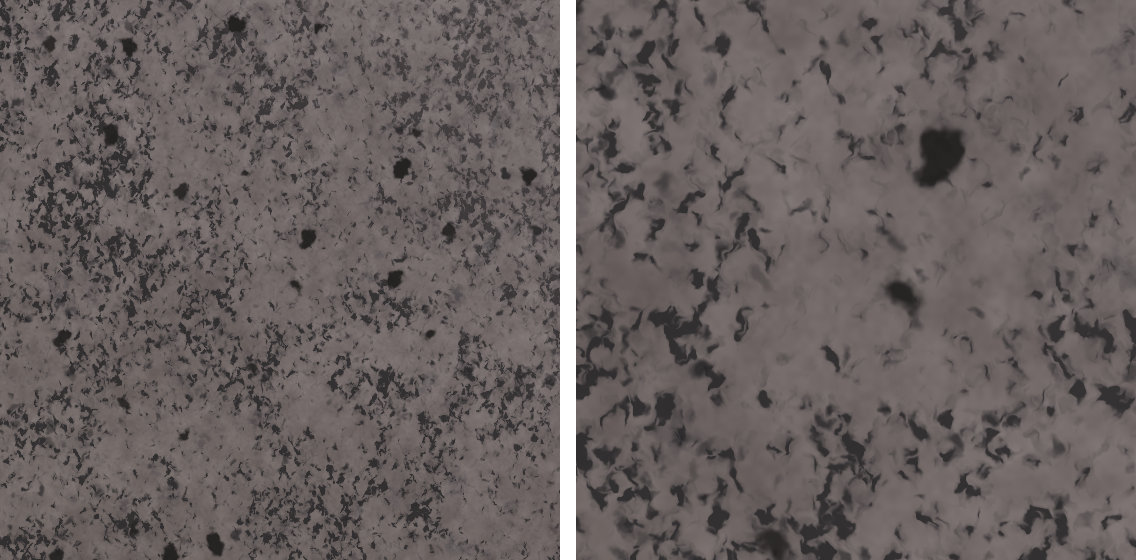
Left, the full canvas; right, a detail of the centre.
Write a Shadertoy shader that draws this texture.

```glsl
// Polished grey-mauve stone with clumped dark flecks, hazy smudges and black mineral spots.

const vec3 STONE_WARM = vec3(0.434, 0.399, 0.388);
const vec3 STONE_PALE = vec3(0.468, 0.431, 0.431);
const vec3 HAZE_COLOR = vec3(0.270, 0.250, 0.255);
const vec3 FLECK_COLOR = vec3(0.150, 0.144, 0.152);
const vec3 SPOT_COLOR = vec3(0.135, 0.128, 0.122);
const float CLOUDS = 0.075;        // brightness swing of the broad clouds
const float MOTTLE = 0.100;        // brightness swing of the fine mottling
const float GRAIN = 0.026;         // brightness swing of the finest grain
const float EDGE_SOFTNESS = 0.0019;
const float WARP = 0.0100;         // raggedness of the outlines
const float CLUSTER_SCALE = 13.0;
const vec2 CLUMP_SCALE = vec2(112.0, 68.0);
const vec2 CLUMP_EDGE = vec2(0.645, 0.755);

// Integer hash: four random values in 0..1 per cell and seed
vec4 hash4(vec2 cell, uint seed) {
    uvec2 c = uvec2(ivec2(cell) + 4096);
    uvec4 v = uvec4(c, seed, c.x ^ (c.y << 8)) * 1664525u + 1013904223u;
    for (int i = 0; i < 2; i++) {
        v += v.yzxy * v.wxyz;
        v ^= v >> 16u;
    }
    return vec4(v & 65535u) / 65535.0;
}

float valueNoise(vec2 p, uint seed) {
    vec2 i = floor(p), f = fract(p);
    f = f * f * (3.0 - 2.0 * f);
    float low = mix(hash4(i, seed).x, hash4(i + vec2(1, 0), seed).x, f.x);
    float high = mix(hash4(i + vec2(0, 1), seed).x, hash4(i + vec2(1, 1), seed).x, f.x);
    return mix(low, high, f.y);
}

float fbm(vec2 p, uint seed) {
    float sum = 0.0, weight = 0.5;
    for (int i = 0; i < 3; i++) {
        sum += weight * valueNoise(p, seed + uint(i));
        p = p * 2.03 + 7.1;
        weight *= 0.5;
    }
    return sum / 0.875;
}

vec2 rotate(vec2 p, float a) {
    return mat2(cos(a), -sin(a), sin(a), cos(a)) * p;
}

float clusterAt(vec2 p) {
    return smoothstep(0.30, 0.70, fbm(p * CLUSTER_SCALE, 91u));
}

// Scattered ellipses leaning about the vertical; returns the strongest coverage.
// width and stretch hold the smallest and largest value, clustering runs 0..1.
float scatter(vec2 p, float cells, float density, vec2 width, vec2 stretch,
              float minStrength, float softness, float clustering, uint seed) {
    float coverage = 0.0;
    vec2 home = floor(p * cells);
    for (int y = -1; y <= 1; y++)
    for (int x = -1; x <= 1; x++) {
        vec2 cell = home + vec2(x, y);
        vec4 place = hash4(cell, seed);
        vec4 form = hash4(cell, seed + 57u);
        vec2 center = (cell + place.xy) / cells;
        float chance = density * mix(1.0, 0.3 + 1.4 * clusterAt(center), clustering);
        if (place.z > chance) continue;

        vec2 d = rotate(p - center, (form.x - 0.55) * 2.2);
        float halfWidth = mix(width.x, width.y, form.y * form.y);
        d.y /= mix(stretch.x, stretch.y, form.z);
        float shape = 1.0 - smoothstep(-softness, softness, length(d) - halfWidth);
        coverage = max(coverage, shape * mix(minStrength, 1.0, form.w));
    }
    return coverage;
}

void mainImage(out vec4 fragColor, in vec2 fragCoord) {
    vec2 uv = fragCoord / iResolution.y;
    float cluster = clusterAt(uv);

    // Ragged coordinates break up the outlines
    vec2 ragged = uv + WARP * (vec2(fbm(uv * 125.0, 11u), fbm(uv * 125.0, 23u)) - 0.5);
    vec2 rough = uv + 1.8 * WARP * (vec2(fbm(uv * 70.0, 31u), fbm(uv * 70.0, 43u)) - 0.5);

    // Stone ground: paler to the upper right, with clouds, mottling and grain
    float pale = smoothstep(-0.1, 1.5, uv.x * 0.6 + uv.y * 0.9);
    vec3 color = mix(STONE_WARM, STONE_PALE, pale);
    color += CLOUDS * (fbm(uv * 6.0, 3u) - 0.5) + MOTTLE * (fbm(uv * 48.0, 17u) - 0.5);
    color += GRAIN * (valueNoise(uv * 230.0, 5u) - 0.5);

    // Grainy translucent haze, tinted cool to violet
    float smudge = scatter(rough, 21.0, 0.42, vec2(0.007, 0.017), vec2(1.0, 1.6),
                           0.35, 0.008, 0.7, 101u);
    smudge *= 0.15 + 0.60 * smoothstep(0.35, 0.70, fbm(uv * 125.0, 7u));
    vec3 tint = mix(vec3(-0.02, 0.0, 0.015), vec3(0.03, 0.0, 0.005), valueNoise(uv * 9.0, 13u));
    color = mix(color, HAZE_COLOR + tint, smudge);

    // Irregular clumps: thresholded noise stretched along two leaning directions
    float left = fbm(rotate(ragged, 0.45) * CLUMP_SCALE, 601u);
    float right = fbm(rotate(ragged, -0.50) * CLUMP_SCALE, 701u);
    float field = max(left, right) + 0.17 * (cluster - 0.72);
    float clumps = smoothstep(CLUMP_EDGE.x, CLUMP_EDGE.y, field);
    color = mix(color, HAZE_COLOR, 0.30 * smoothstep(0.50, 0.68, field));

    // Separate slivers share the clumps' colour and pale toward the upper right
    float slivers = scatter(ragged, 58.0, 0.30, vec2(0.0014, 0.0034), vec2(1.1, 2.6),
                            0.30, EDGE_SOFTNESS, 0.8, 307u);
    float fade = mix(0.95, 0.62, smoothstep(0.9, 1.8, uv.x + uv.y));
    color = mix(color, FLECK_COLOR, max(clumps * 0.85, slivers) * fade);

    // Medium grains and large black spots with a faint halo
    float grains = scatter(rough, 23.0, 0.17, vec2(0.0035, 0.0080), vec2(1.0, 1.7),
                           0.40, 0.0030, 0.7, 401u);
    float halo = scatter(rough, 8.0, 0.25, vec2(0.0075, 0.0145), vec2(1.0, 1.5),
                         0.85, 0.0085, 0.0, 503u);
    float spots = scatter(rough, 8.0, 0.25, vec2(0.0075, 0.0145), vec2(1.0, 1.5),
                          0.85, 0.0030, 0.0, 503u);
    color = mix(color, FLECK_COLOR, max(grains * 0.88, halo * 0.35));
    color = mix(color, SPOT_COLOR, spots * 0.96);

    fragColor = vec4(color, 1.0);
}
```
